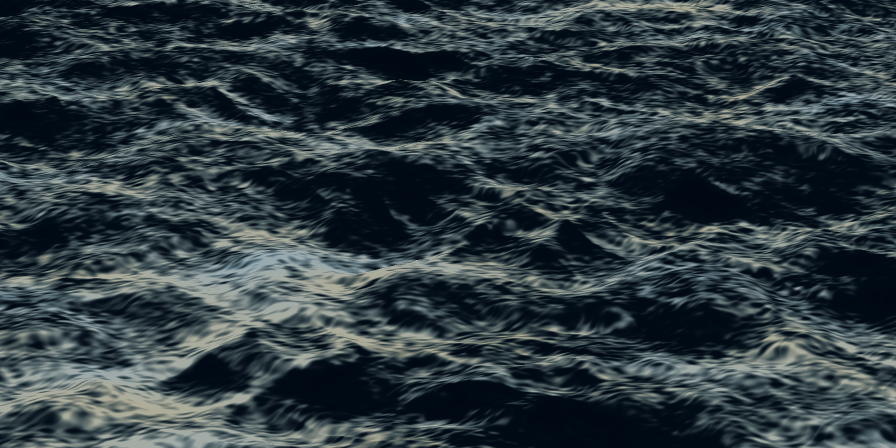
Give the GLSL for this texture, as a Shadertoy shader.

```glsl
// Dark, choppy sea at dusk: shaded wave faces and pale rippled sky glints.

const vec3 DEEP = vec3(0.02, 0.06, 0.10);
const vec3 SLATE = vec3(0.29, 0.36, 0.375);
const vec3 GLINT = vec3(0.60, 0.63, 0.60);
const vec3 WARM_TINT = vec3(0.018, 0.003, -0.018);

const float HORIZON = 2.4;       // height of the vanishing line
const float PLANE_SCALE = 1.6;
const float FORESHORTEN = 4.2;   // flattening of the water plane
const float LIFT = 0.7;          // rise of the waves on screen
const float REACH = 0.11;        // largest lift of a wave on screen
const int MARCH_STEPS = 80;
const float MARCH_STEP = 0.0028;

const float SWELL = 0.0135;      // wave heights, from large to small
const float WAVE = 0.0095;
const float CHOP = 0.0042;
const float WAVELET = 0.0010;

const float SLOPE_MEAN = 0.13;   // usual slope of the visible water
const float SLOPE_SPREAD = 0.25;
const float FACING_LIGHT = 0.95;
const float BROAD_LIGHT = 0.42;
const float RIPPLE_STRETCH = 0.5; // how far ripples follow the wave faces
const float BASE_TONE = 0.16;
const float TONE_GAIN = 0.46;
const int ROW_SAMPLES = 2;

// Integer hash giving a random gradient for each grid cell
vec2 cellGradient(vec2 cell) {
    uvec2 v = uvec2(ivec2(cell)) * 1664525u + 1013904223u;
    v.x += v.y * 1664525u;
    v.y += v.x * 1664525u;
    v ^= v >> 16u;
    v.x += v.y * 1664525u;
    v.y += v.x * 1664525u;
    v ^= v >> 16u;
    return vec2(v & 65535u) / 32767.5 - 1.0;
}

// Gradient noise scaled to a standard deviation near one
float noise(vec2 p) {
    vec2 cell = floor(p), f = p - cell;
    vec2 u = f * f * f * (f * (f * 6.0 - 15.0) + 10.0);
    vec2 e = vec2(0.0, 1.0);
    float a = dot(cellGradient(cell), f);
    float b = dot(cellGradient(cell + e.yx), f - e.yx);
    float c = dot(cellGradient(cell + e.xy), f - e.xy);
    float d = dot(cellGradient(cell + e.yy), f - e.yy);
    return 5.8 * mix(mix(a, b, u.x), mix(c, d, u.x), u.y);
}

// Noise folded into narrow crests
float crests(vec2 p) {
    float n = noise(p);
    return 0.8 - sqrt(n * n + 0.02);
}

vec2 sheared(vec2 p, float slant) {
    return vec2(p.x, p.y + slant * p.x);
}

float seaHeight(vec2 p) {
    return SWELL * noise(sheared(p, 0.20) * vec2(2.6, 3.8) + 7.3)
         + WAVE * crests(sheared(p, -0.30) * vec2(2.8, 4.0) + 21.7)
         + CHOP * crests(sheared(p, 0.35) * vec2(5.5, 8.5) + 43.1)
         + WAVELET * noise(sheared(p, -0.25) * vec2(11.0, 18.0) + 65.9);
}

// Fine streaks crossing at several slants, with thin bright threads
float ripples(vec2 p) {
    p.y += 0.010 * noise(p * vec2(8.0, 11.0) + 5.0);
    return 0.34 * noise(sheared(p, 0.50) * vec2(14.0, 31.0) + 11.0)
         + 0.55 * crests(sheared(p, 0.25) * vec2(17.0, 38.0) + 53.0)
         + 0.62 * crests(sheared(p, -0.55) * vec2(26.0, 60.0) + 37.0)
         + 0.50 * noise(sheared(p, -0.10) * vec2(42.0, 100.0) + 71.0);
}

// Screen column and row of the flat water to water plane
vec2 waterPlane(float x, float row) {
    return PLANE_SCALE * vec2(x, FORESHORTEN) / (HORIZON - row);
}

vec3 seaColor(vec2 uv) {
    // March away from the viewer to the nearest wave covering this point
    float row = uv.y - REACH, gap = 0.0, lastGap = -0.001;
    for (int i = 0; i < MARCH_STEPS; i++) {
        gap = row + seaHeight(waterPlane(uv.x, row)) * LIFT * (HORIZON - row) - uv.y;
        if (gap > 0.0) break;
        lastGap = gap;
        row += MARCH_STEP;
    }
    row -= MARCH_STEP * clamp(gap / max(gap - lastGap, 0.00001), 0.0, 1.0);
    vec2 p = waterPlane(uv.x, row);

    // Faces turned to the viewer are dark, those turned away mirror the sky
    const float EPS = 0.004;
    float slope = (seaHeight(p + vec2(0.0, EPS)) - seaHeight(p - vec2(0.0, EPS))) / (2.0 * EPS);
    float facing = (SLOPE_MEAN - slope) / SLOPE_SPREAD;
    float broad = noise(p * vec2(1.3, 1.6) + 90.0);
    float roughness = mix(0.40, 0.74, smoothstep(-1.5, 0.5, facing));
    vec2 ripplePoint = waterPlane(uv.x, mix(uv.y, row, RIPPLE_STRETCH));
    float light = FACING_LIGHT * facing + roughness * ripples(ripplePoint) + BROAD_LIGHT * broad;

    // Tone to colour with a soft floor and a slightly warmer cast in some glints
    float tone = BASE_TONE + TONE_GAIN * light;
    tone = min(0.5 * (tone + sqrt(tone * tone + 0.02)) - 0.05, 1.08);
    vec3 color = tone < 0.5 ? mix(DEEP, SLATE, tone * 2.0) : mix(SLATE, GLINT, tone * 2.0 - 1.0);
    float warmth = noise(p * vec2(4.0, 6.0) + 120.0);
    return color + WARM_TINT * warmth * smoothstep(0.2, 0.9, tone);
}

void mainImage(out vec4 fragColor, in vec2 fragCoord) {
    vec3 color = vec3(0.0);
    for (int i = 0; i < ROW_SAMPLES; i++) {
        float shift = (float(i) + 0.5) / float(ROW_SAMPLES) - 0.5;
        vec2 uv = (fragCoord + vec2(0.5 * shift, shift)) / iResolution.y;
        uv.x -= 0.5 * iResolution.x / iResolution.y;
        color += seaColor(uv);
    }
    fragColor = vec4(max(color / float(ROW_SAMPLES), 0.0), 1.0);
}
```
